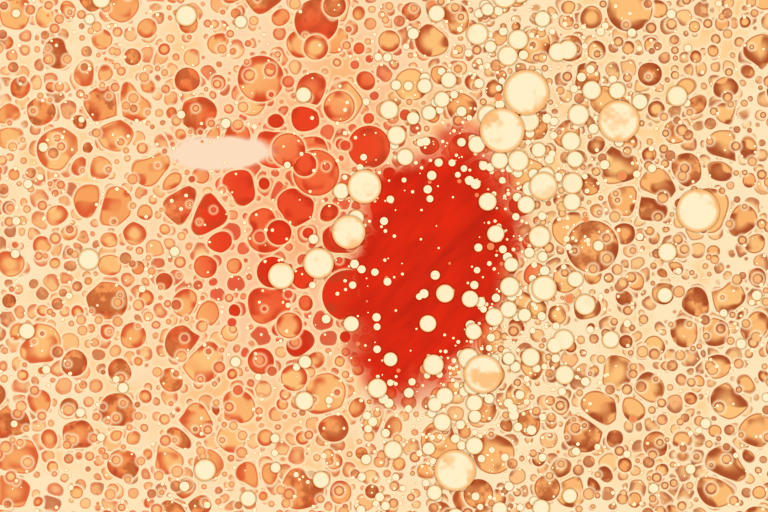
This texture is drawn by a Shadertoy shader. Its source:

```glsl
// Foam of oil bubbles in cream and orange around a red pool strewn with pale droplets.
const vec3 CREAM  = vec3(1.00, 0.90, 0.73);
const vec3 PALE   = vec3(1.00, 0.94, 0.78);
const vec3 PEACH  = vec3(1.00, 0.77, 0.48);
const vec3 ORANGE = vec3(0.96, 0.58, 0.32);
const vec3 CORAL  = vec3(0.96, 0.40, 0.22);
const vec3 RED    = vec3(0.90, 0.17, 0.08);
const vec3 BROWN  = vec3(0.64, 0.27, 0.13);

// Regions as centre and radii
const vec4 WARM  = vec4(0.60, 0.60, 0.27, 0.38);
const vec4 DISCS = vec4(0.58, 0.62, 0.12, 0.34);
const vec4 POOL  = vec4(0.84, 0.47, 0.15, 0.25);
const vec4 SWARM = vec4(0.95, 0.50, 0.20, 0.60);
const vec4 CROWN = vec4(0.93, 0.98, 0.20, 0.09);

float hash(vec2 p) { return fract(sin(dot(p, vec2(127.1, 311.7))) * 43758.5453); }
vec2 hash2(vec2 p) { return vec2(hash(p), hash(p + 47.3)); }

float noise(vec2 p) {
    vec2 i = floor(p), f = fract(p);
    f = f * f * (3.0 - 2.0 * f);
    return mix(mix(hash(i), hash(i + vec2(1, 0)), f.x),
               mix(hash(i + vec2(0, 1)), hash(i + vec2(1, 1)), f.x), f.y);
}
float fbm(vec2 p) {
    return 0.55 * noise(p) + 0.3 * noise(p * 2.1 + 9.0) + 0.15 * noise(p * 4.3 + 3.0);
}

// Soft elliptic falloff, leaning to the right with height
float glow(vec2 p, vec4 region) {
    vec2 q = p - region.xy;
    q.x -= 0.15 * q.y;
    q /= region.zw;
    return exp(-dot(q, q));
}

float smoothMax(float a, float b, float k) {
    float h = max(k - abs(a - b), 0.0) / k;
    return max(a, b) + 0.25 * h * h * k;
}

// Packed bubbles: x = distance to the wall, y = radius, zw = cell
vec4 foam(vec2 p, float scale, float seed) {
    vec2 q = p * scale, base = floor(q), id = base;
    float near = 9.0, next = 9.0, radius = 1.0;
    for (int j = -2; j <= 2; j++)
    for (int i = -2; i <= 2; i++) {
        vec2 c = base + vec2(i, j);
        float r = mix(0.18, 0.72, pow(hash(c + seed + 5.7), 1.7));
        float d = length(q - c - 0.1 - 0.8 * hash2(c + seed)) - r;
        if (d < near) { next = near; near = d; id = c; radius = r; }
        else next = min(next, d);
    }
    float wall = smoothMax(near, 0.5 * (near - next) + 0.07, 0.2);
    return vec4(wall / scale, radius / scale, id + seed);
}

// Scattered discs, likelier inside a region, rare in the pool; same layout as foam
vec4 discs(vec2 p, float scale, float seed, vec2 sizes, vec2 chance, vec4 region) {
    vec2 q = p * scale, base = floor(q);
    vec4 best = vec4(9.0, 1.0, base);
    for (int j = -1; j <= 1; j++)
    for (int i = -1; i <= 1; i++) {
        vec2 c = base + vec2(i, j), site = c + hash2(c + seed);
        float r = mix(sizes.x, sizes.y, hash(c + seed + 3.1));
        float d = length(q - site) - r;
        float odds = mix(chance.x, chance.y, glow(site / scale, region));
        odds *= 1.0 - 0.8 * smoothstep(0.45, 0.75, glow(site / scale, POOL));
        if (hash(c + seed + 8.9) < odds && d < best.x) best = vec4(d, r, c + seed);
    }
    return vec4(best.xy / scale, best.zw);
}

// Translucent bubble with a dark uneven rim and a cream wall
vec3 paintFoam(vec3 under, vec4 b, vec2 p, float soft, float opacity) {
    float depth = clamp(-b.x / b.y, 0.0, 1.0), tone = hash(b.zw + 1.3);
    float warmth = max(glow(p, WARM), 0.8 * glow(p - vec2(0.08, 0.0), POOL));
    float left = smoothstep(1.1, 0.5, p.x);
    vec3 body = mix(PEACH, ORANGE, tone * mix(0.6, 1.0, left));
    body = mix(body, mix(CORAL, RED, tone), smoothstep(0.35, 0.8, warmth + 0.5 * (tone - 0.5)));
    vec3 rim = mix(BROWN, mix(CORAL, RED, warmth), left * 0.7);
    float shade = smoothstep(0.6, 0.1, depth) * smoothstep(0.35, 0.7, noise(p * 48.0 + tone * 9.0));
    shade = max(shade, 0.55 * smoothstep(0.004, 0.001, -b.x));
    body = mix(body, rim, 0.9 * shade);
    float murk = step(0.72, tone) * (1.0 - warmth) * smoothstep(0.35, 0.65, fbm(p * 55.0));
    body = mix(body, BROWN, 0.6 * murk);
    vec3 wall = mix(CREAM, PEACH, 0.4 * warmth);
    under = mix(under, wall, 0.9 * opacity * smoothstep(0.008, 0.001, b.x));
    return mix(under, body, opacity * smoothstep(soft, -soft, b.x));
}

// Opaque pale droplet with a tan edge, now and then coral
vec3 paintDroplet(vec3 under, vec4 b, vec2 p, float soft) {
    float depth = clamp(-b.x / b.y, 0.0, 1.0), kind = hash(b.zw + 6.1);
    float blush = smoothstep(0.5, 0.75, fbm(p * 30.0 + kind * 7.0)) * smoothstep(0.015, 0.04, b.y);
    vec3 body = mix(PALE, mix(PEACH, ORANGE, 0.3), 0.8 * blush);
    body = mix(body, mix(ORANGE, CORAL, 0.5), 0.85 * step(0.95, kind));
    body = mix(mix(PEACH, ORANGE, 0.35), body, smoothstep(0.0, 0.22, depth));
    under *= 1.0 - 0.2 * smoothstep(0.004, 0.0, b.x) * smoothstep(0.004, 0.012, b.y);
    return mix(under, body, smoothstep(soft, -soft, b.x));
}

void mainImage(out vec4 fragColor, in vec2 fragCoord) {
    vec2 p = fragCoord / iResolution.y;
    float soft = 0.0008 + 0.5 / iResolution.y;
    // Cream ground, blushing near the pool
    vec3 color = mix(CREAM, PEACH, 0.7 * smoothstep(0.4, 0.8, fbm(p * 9.0)));
    color = mix(color, CORAL, 0.35 * glow(p, WARM));
    // Foam from fine to coarse, then small bubbles seen inside the large ones
    color = paintFoam(color, foam(p, 34.0, 11.0), p, soft, 0.75);
    color = paintFoam(color, foam(p, 16.0, 23.0), p, soft, 1.0);
    color = paintFoam(color, discs(p, 8.0, 31.0, vec2(0.2, 0.42), vec2(0.14, 0.2), WARM), p, soft, 1.0);
    color = paintFoam(color, discs(p, 36.0, 43.0, vec2(0.15, 0.42), vec2(0.4, 0.1), WARM), p, soft, 0.8);
    color = paintFoam(color, discs(p, 12.0, 37.0, vec2(0.2, 0.42), vec2(0.0, 0.6), DISCS), p, soft, 1.0);
    // Milky smear
    float smear = glow(p, vec4(0.43, 0.70, 0.11, 0.04)) + 0.4 * (fbm(p * 14.0) - 0.5);
    color = mix(color, vec3(0.99, 0.87, 0.75), smoothstep(0.35, 0.6, smear));
    // Red pool with a ragged edge and faint streaks
    float pool = glow(p, POOL) + 0.4 * (fbm(p * 11.0) - 0.5);
    vec3 liquid = mix(RED * 0.82, RED * 1.04, fbm(vec2(p.x + p.y, p.y - p.x) * vec2(9.0, 30.0)));
    color = mix(color, liquid, smoothstep(0.22, 0.52, pool));
    // Pale droplets from tiny to large
    color = paintDroplet(color, discs(p, 75.0, 53.0, vec2(0.12, 0.34), vec2(0.1, 0.5), SWARM), p, soft);
    color = paintDroplet(color, discs(p, 40.0, 61.0, vec2(0.2, 0.42), vec2(0.04, 0.6), SWARM), p, soft);
    color = paintDroplet(color, discs(p, 21.0, 71.0, vec2(0.24, 0.46), vec2(0.04, 0.75), SWARM), p, soft);
    color = paintDroplet(color, discs(p, 9.0, 83.0, vec2(0.2, 0.46), vec2(0.0, 0.4), SWARM), p, soft);
    color = paintDroplet(color, discs(p, 6.0, 97.0, vec2(0.25, 0.45), vec2(0.0, 0.7), CROWN), p, soft);
    fragColor = vec4(color, 1.0);
}
```
